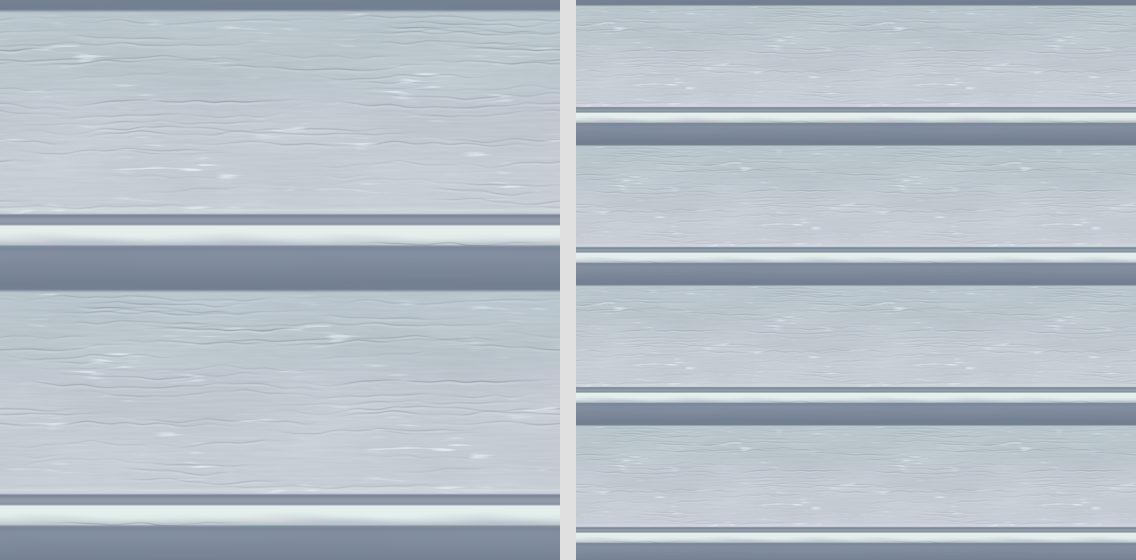
Left, the tile; right, the same tile 2 across and 2 down.
A three.js fragment shader for this texture:

```glsl
// Painted grey-blue lap siding: two wood-grained boards, each with a bright bead and a shadow gap.
varying vec2 vUv;

const float BOARDS = 2.0;
const float BOARD_OFFSET = 0.0417;  // phase that puts the board wrap inside the shadow
const float GRAIN_SHIFT = 0.45;     // sideways slide of the grain from board to board

// Heights within one board, measured downward from 0 to 1
const float FACE_TOP = 0.083;
const float FACE_END = 0.807;
const float BEAD_TOP = 0.846;
const float BEAD_END = 0.919;
const float EDGE = 0.005;

const int CRACKS = 38;
const float CRACK_WIDTH = 0.0030;
const float CRACK_DARK = 0.15;
const float CRACK_LIGHT = 0.055;

const vec3 FACE_HIGH = vec3(0.725, 0.770, 0.798);
const vec3 FACE_LOW = vec3(0.785, 0.807, 0.840);
const vec3 GROOVE_DARK = vec3(0.470, 0.520, 0.585);
const vec3 GROOVE_LIGHT = vec3(0.565, 0.610, 0.665);
const vec3 BEAD_LIGHT = vec3(0.895, 0.935, 0.925);
const vec3 BEAD_DARK = vec3(0.720, 0.750, 0.785);
const vec3 SHADOW_LIGHT = vec3(0.510, 0.560, 0.625);
const vec3 SHADOW_DARK = vec3(0.450, 0.500, 0.570);

vec2 hash2(vec2 p) {
  vec3 q = fract(vec3(p.xyx) * vec3(0.1031, 0.1030, 0.0973));
  q += dot(q, q.yzx + 33.33);
  return fract((q.xx + q.yz) * q.zy);
}

float corner(vec2 cell, vec2 offset, vec2 period) {
  float angle = 6.28319 * hash2(mod(cell, period) + 3.7).x;
  return dot(vec2(cos(angle), sin(angle)), offset);
}

// Gradient noise that wraps after a whole number of cells
float noise(vec2 uv, vec2 period) {
  vec2 p = uv * period;
  vec2 i = floor(p);
  vec2 f = p - i;
  vec2 w = f * f * f * (f * (f * 6.0 - 15.0) + 10.0);
  vec2 e = vec2(1.0, 0.0);
  float low = mix(corner(i, f, period), corner(i + e, f - e, period), w.x);
  float high = mix(corner(i + e.yx, f - e.yx, period), corner(i + 1.0, f - 1.0, period), w.x);
  return mix(low, high, w.y);
}

float bump(float d, float width) {
  return exp(-d * d / (width * width));
}

// Wavy tapered crack: dark line with a lit lower lip
float crack(vec2 p, float depth, float centre, float halfLength, float seed) {
  float along = abs(fract(p.x - centre + 0.5) - 0.5) / halfLength;
  float taper = 1.0 - smoothstep(0.45, 1.0, along);
  float row = (seed + 0.37) / 64.0;
  float drift = 0.026 * noise(vec2(p.x, depth), vec2(5.0, 6.0));
  float ripple = 0.014 * noise(vec2(p.x, row), vec2(19.0, 64.0));
  float pressure = 0.65 + 0.9 * noise(vec2(p.x, row + 0.5), vec2(11.0, 64.0));
  float d = p.y - depth - drift - ripple;
  float lip = bump(d - 2.2 * CRACK_WIDTH, 1.5 * CRACK_WIDTH);
  return taper * pressure * (CRACK_LIGHT * lip - CRACK_DARK * bump(d, CRACK_WIDTH));
}

float grain(vec2 p) {
  float shade = 0.0;
  for (int i = 0; i < CRACKS; i++) {
    float k = float(i);
    vec2 place = hash2(vec2(k, 11.0));
    vec2 form = hash2(vec2(k, 29.0));
    float level = pow((k + place.y) / float(CRACKS), 1.25);  // denser near the top
    float depth = mix(FACE_TOP + 0.015, FACE_END - 0.02, level);
    float strength = mix(0.35, 1.0, form.y) * mix(1.0, 0.65, level);
    shade += strength * crack(p, depth, place.x, mix(0.10, 0.42, form.x), k);
  }
  // Fine brush streaks, broad tint and patches of pale wisps
  shade += 0.022 * noise(p, vec2(7.0, 90.0)) + 0.014 * noise(p, vec2(23.0, 150.0));
  shade += 0.025 * noise(p, vec2(4.0, 5.0));
  float patchMask = smoothstep(0.05, 0.40, noise(p + 0.31, vec2(8.0, 14.0)));
  shade += 0.11 * patchMask * smoothstep(0.10, 0.50, noise(p, vec2(16.0, 80.0)));
  return shade;
}

void main() {
  float rows = (1.0 - vUv.y) * BOARDS + BOARD_OFFSET;
  float board = mod(floor(rows), BOARDS);
  float t = fract(rows);
  vec2 p = vec2(vUv.x - board * GRAIN_SHIFT, t);

  // Shadow gap, continuous through the board wrap
  float gap = fract(t - BEAD_END) / (1.0 - BEAD_END + FACE_TOP);
  vec3 shadow = mix(SHADOW_LIGHT, SHADOW_DARK, smoothstep(0.1, 0.95, gap));
  shadow -= 0.025 * bump(gap - 0.06, 0.07);
  shadow += 0.008 * noise(p, vec2(3.0, 30.0));

  // Wood face
  vec3 face = mix(FACE_HIGH, FACE_LOW, smoothstep(FACE_TOP, FACE_END, t));
  face += grain(p) + 0.03 * bump(t - FACE_END + 0.014, 0.007);

  // Groove and rounded bead
  float grooveT = (t - FACE_END) / (BEAD_TOP - FACE_END);
  vec3 groove = mix(GROOVE_DARK, GROOVE_LIGHT, smoothstep(0.0, 0.55, grooveT));
  groove -= 0.06 * smoothstep(0.7, 1.0, grooveT);
  float beadT = (t - BEAD_TOP) / (BEAD_END - BEAD_TOP);
  float wear = 0.25 * noise(p, vec2(6.0, 24.0));
  vec3 bead = mix(BEAD_LIGHT, BEAD_DARK, smoothstep(0.35, 1.05, beadT + wear));
  bead += 0.7 * crack(p, BEAD_END - 0.015, 0.82, 0.20, 50.0);

  vec3 color = mix(shadow, face, smoothstep(FACE_TOP - 0.010, FACE_TOP + 0.006, t));
  color = mix(color, groove, smoothstep(FACE_END - EDGE, FACE_END + EDGE, t));
  color = mix(color, bead, smoothstep(BEAD_TOP - EDGE, BEAD_TOP + EDGE, t));
  color = mix(color, shadow, smoothstep(BEAD_END - EDGE, BEAD_END + EDGE, t));
  gl_FragColor = vec4(clamp(color, 0.0, 1.0), 1.0);
}
```
